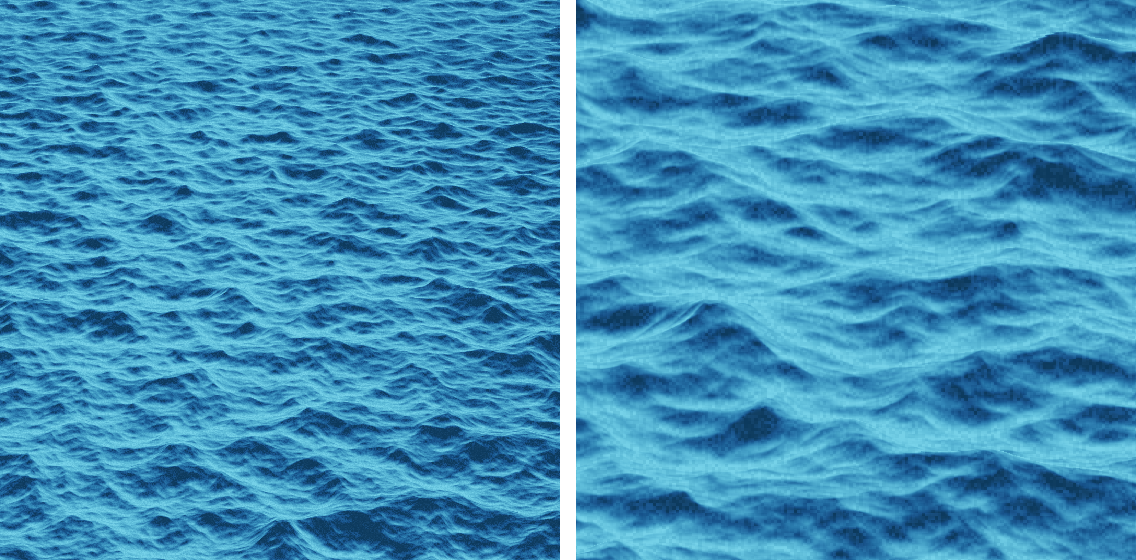
Left, the full canvas; right, a detail of the centre.
Give the GLSL for this texture, as a Shadertoy shader.

```glsl
// Choppy blue sea seen at a slant, with dark wave faces and pale rippled backs.

const float HORIZON = 1.5;    // height of the horizon in canvas units
const float FOCAL = 2.4;      // camera focal length
const float STEEPNESS = 0.28; // slope of the longest wave
const float CREST_TOP = 0.018;
const float WAVE_RANGE = 0.034;
const int COARSE_LAYERS = 13;
const int FINE_LAYERS = 23;
const int MARCH_STEPS = 20;

float hash(vec2 p) {
    vec3 q = fract(vec3(p.xyx) * 0.1031);
    q += dot(q, q.yzx + 33.33);
    return fract((q.x + q.y) * q.z);
}

// Layered peaked sines: x = height, yz = gradient, w = variance of the slope.
vec4 waves(vec2 p, vec2 footprint, int layers) {
    vec4 sea = vec4(0.0);
    float freq = 28.0;
    float steep = STEEPNESS;
    for (int i = 0; i < layers; i++) {
        float id = float(i);
        float angle = 0.14 + 1.15 * (2.0 * fract(id * 0.618 + 0.37) - 1.0);
        vec2 dir = vec2(sin(angle), cos(angle));
        vec2 side = vec2(dir.y, -dir.x);

        // Bending the phase sideways breaks the crests into short pieces.
        float bend = dot(side, p) * freq * 0.43 + id * 2.1;
        float phase = dot(dir, p) * freq + 1.3 * sin(bend) + id * 4.7;
        vec2 phaseGrad = dir + side * 0.56 * cos(bend);

        // Ripples finer than the view can resolve fade out.
        float blur = freq * dot(abs(dir), footprint);
        float amount = steep * exp(-0.3 * blur * blur);
        float crest = exp(sin(phase) - 1.0);
        float slope = crest * cos(phase);

        sea.x += amount / freq * (crest - 0.466);
        sea.yz += amount * slope * phaseGrad;
        sea.w += 0.108 * amount * amount * dir.y * dir.y;
        p -= dir * slope * amount / freq;
        freq *= 1.2;
        steep *= 0.965;
    }
    return sea;
}

// Walks down the view ray until it dips below the waves.
vec2 findSurface(vec2 ground, vec2 ray, vec2 footprint) {
    float stride = WAVE_RANGE / float(MARCH_STEPS);
    float level = CREST_TOP;
    float lastGap = CREST_TOP;
    for (int i = 0; i < MARCH_STEPS; i++) {
        float gap = level - waves(ground - ray * level, footprint, COARSE_LAYERS).x;
        if (gap < 0.0) {
            level += stride * gap / (gap - max(lastGap, 0.0001));
            break;
        }
        lastGap = gap;
        level -= stride;
    }
    return ground - ray * level;
}

float ramp(float from, float to, float t) {
    return clamp((t - from) / (to - from), 0.0, 1.0);
}

// Tone 0 is the deepest trough, tone 1 the brightest sky reflection.
vec3 seaColor(float tone) {
    vec3 c = vec3(0.06, 0.24, 0.38);
    c = mix(c, vec3(0.09, 0.32, 0.54), ramp(0.03, 0.115, tone));
    c = mix(c, vec3(0.13, 0.42, 0.63), ramp(0.115, 0.235, tone));
    c = mix(c, vec3(0.19, 0.52, 0.71), ramp(0.235, 0.405, tone));
    c = mix(c, vec3(0.27, 0.63, 0.78), ramp(0.405, 0.63, tone));
    c = mix(c, vec3(0.38, 0.75, 0.86), ramp(0.63, 0.90, tone));
    return mix(c, vec3(0.45, 0.81, 0.90), ramp(0.90, 1.0, tone));
}

// Broad light and dark areas; the right side and the corners are darker.
float broadLight(vec2 uv) {
    float drift = sin(7.0 * uv.x + 2.0 * sin(5.0 * uv.y)) * sin(9.0 * uv.y + 1.5 * uv.x);
    vec2 offset = uv - vec2(0.35, 0.55);
    return 0.15 * drift + 0.27 - 1.4 * dot(offset, offset);
}

void mainImage(out vec4 fragColor, in vec2 fragCoord) {
    vec2 uv = fragCoord / iResolution.xy;

    // Project the canvas onto the sea plane.
    float depth = 1.0 / (HORIZON - uv.y);
    vec2 ray = vec2(uv.x - 0.5, FOCAL) * depth;
    vec2 footprint = 0.0015 * vec2(depth, FOCAL * depth * depth);
    vec2 hit = findSurface(ray, ray, footprint);
    vec4 sea = waves(hit, footprint, FINE_LAYERS);

    // Faces turned to the viewer are dark, and are also seen more often.
    float spread = sqrt(sea.w);
    float reach = ray.y * spread;
    float bias = reach / sqrt(1.0 + 0.64 * reach * reach);
    float facing = (sea.z + 0.2 * sea.y) / spread - bias;
    float contrast = mix(1.75, 1.25, smoothstep(0.75, 1.0, uv.y));
    float light = broadLight(uv) + 0.35 * smoothstep(0.85, 1.0, uv.y);
    float tone = 1.0 / (1.0 + exp(contrast * facing - 1.7 * light));

    // Fine grain over the water.
    float grain = hash(floor(uv * 512.0)) - 0.5;
    fragColor = vec4(seaColor(tone + 0.08 * grain) + 0.03 * grain, 1.0);
}
```
